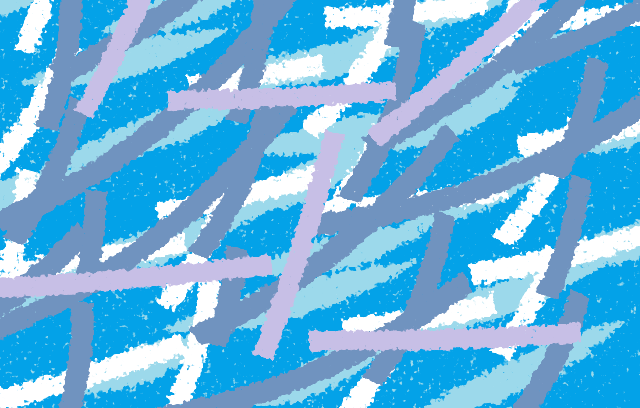
A WebGL 2 fragment shader for this pattern:

```glsl
#version 300 es
precision highp float;
// Layered chalk scribble: bent strokes in aqua, white, slate and lilac on blue.
// Each family of strokes is scattered by a low-discrepancy sequence, and its
// distance field is thresholded against fine noise to give crumbly edges.

uniform vec2 u_resolution;
out vec4 fragColor;

const vec3 BLUE  = vec3(0.01, 0.635, 0.91);
const vec3 AQUA  = vec3(0.61, 0.85, 0.92);
const vec3 WHITE = vec3(1.0);
const vec3 SLATE = vec3(0.44, 0.575, 0.75);
const vec3 LILAC = vec3(0.78, 0.75, 0.90);

const float GRAIN_SCALE = 115.0;    // grains per canvas height
const float PATCH_SCALE = 9.0;      // changes of pressure per canvas height
const float PATCH_AMOUNT = 0.22;
const float GRAIN_SOFTNESS = 0.15;
const float LENGTH_VARIATION = 0.35;

struct Family {
    int count;
    float seed;
    float angle;        // radians, anticlockwise from horizontal
    float spread;       // largest deviation from that angle
    float halfLength;
    float halfWidth;
    float bend;
    float taper;        // 0 = blunt ends, 1 = pointed ends
};

const Family AQUA_SWEEPS  = Family(22, 3.0, 0.34, 0.16, 0.26, 0.040, 0.15, 1.0);
const Family WHITE_FLAT   = Family(10, 11.0, 0.22, 0.16, 0.23, 0.027, 0.15, 0.0);
const Family WHITE_STEEP  = Family(11, 23.0, 1.12, 0.27, 0.18, 0.027, 0.45, 0.0);
const Family SLATE_LONG   = Family(9, 37.0, 0.52, 0.20, 0.39, 0.027, 0.30, 0.0);
const Family SLATE_STEEP  = Family(13, 41.0, 1.22, 0.24, 0.18, 0.027, 0.55, 0.0);
const Family LILAC_FLAT   = Family(3, 59.0, 0.03, 0.08, 0.33, 0.025, 0.06, 0.0);
const Family LILAC_STEEP  = Family(3, 67.0, 1.10, 0.40, 0.23, 0.025, 0.10, 0.0);

float hash(vec2 p) {
    vec3 q = fract(p.xyx * 0.1031);
    q += dot(q, q.yzx + 33.33);
    return fract((q.x + q.y) * q.z);
}

float noise(vec2 p) {
    vec2 cell = floor(p), f = fract(p);
    f = f * f * (3.0 - 2.0 * f);
    float low = mix(hash(cell), hash(cell + vec2(1, 0)), f.x);
    float high = mix(hash(cell + vec2(0, 1)), hash(cell + vec2(1, 1)), f.x);
    return mix(low, high, f.y);
}

// Distance to one bent bar centred on the origin, negative inside
float strokeDistance(vec2 p, float angle, float halfLength, Family f) {
    float c = cos(angle), s = sin(angle);
    vec2 q = vec2(c * p.x + s * p.y, c * p.y - s * p.x);
    float x = clamp(q.x, -halfLength, halfLength);
    float slope = 2.0 * f.bend * x;
    float across = abs(q.y - f.bend * x * x) / sqrt(1.0 + slope * slope);
    float along = x / halfLength;
    float width = f.halfWidth * (1.0 - f.taper * along * along);
    return max(across - width, 2.0 * (abs(q.x) - halfLength));
}

// Nearest stroke of a family
float familyDistance(vec2 p, Family f, float aspect) {
    float nearest = 1e3;
    vec2 start = vec2(hash(vec2(f.seed, 1.0)), hash(vec2(f.seed, 2.0)));
    for (int i = 0; i < f.count; i++) {
        float id = float(i);
        vec2 centre = fract(start + id * vec2(0.75488, 0.56984));
        centre = (centre * 1.04 - 0.02) * vec2(aspect, 1.0);
        float turn = 2.0 * hash(vec2(id, f.seed)) - 1.0;
        float stretch = 2.0 * hash(vec2(id, f.seed + 5.0)) - 1.0;
        float halfLength = f.halfLength * (1.0 + LENGTH_VARIATION * stretch);
        float d = strokeDistance(p - centre, f.angle + f.spread * turn, halfLength, f);
        nearest = min(nearest, d);
    }
    return nearest;
}

// Chalk coverage: grains thin out across the rough edge
float chalk(vec2 p, float d, float rough, float solid, float dust, float seed) {
    vec2 g = p * GRAIN_SCALE + seed * 17.0;
    float grain = 0.65 * noise(g) + 0.35 * noise(mat2(1.6, 1.2, -1.2, 1.6) * g);
    grain = 0.5 + 1.45 * (grain - 0.5);
    float pressure = PATCH_AMOUNT * (noise(p * PATCH_SCALE + seed) - 0.5);
    float inside = 1.0 - smoothstep(-rough, rough, d);
    float fill = mix(dust, solid, inside) + pressure;
    return smoothstep(-GRAIN_SOFTNESS, GRAIN_SOFTNESS, fill - grain);
}

void main() {
    vec2 p = gl_FragCoord.xy / u_resolution.y;
    float aspect = u_resolution.x / u_resolution.y;

    float aqua = familyDistance(p, AQUA_SWEEPS, aspect);
    float white = min(familyDistance(p, WHITE_FLAT, aspect),
                      familyDistance(p, WHITE_STEEP, aspect));
    float slate = min(familyDistance(p, SLATE_LONG, aspect),
                      familyDistance(p, SLATE_STEEP, aspect));
    float lilac = min(familyDistance(p, LILAC_FLAT, aspect),
                      familyDistance(p, LILAC_STEEP, aspect));

    // Paint from the bottom layer up
    vec3 color = BLUE;
    color = mix(color, AQUA, chalk(p, aqua, 0.014, 1.15, 0.03, 1.0));
    color = mix(color, WHITE, chalk(p, white, 0.014, 1.0, -0.25, 2.0));
    color = mix(color, SLATE, chalk(p, slate, 0.010, 1.2, -0.3, 3.0));
    color = mix(color, LILAC, chalk(p, lilac, 0.010, 1.15, -0.3, 4.0));
    fragColor = vec4(color, 1.0);
}
```
